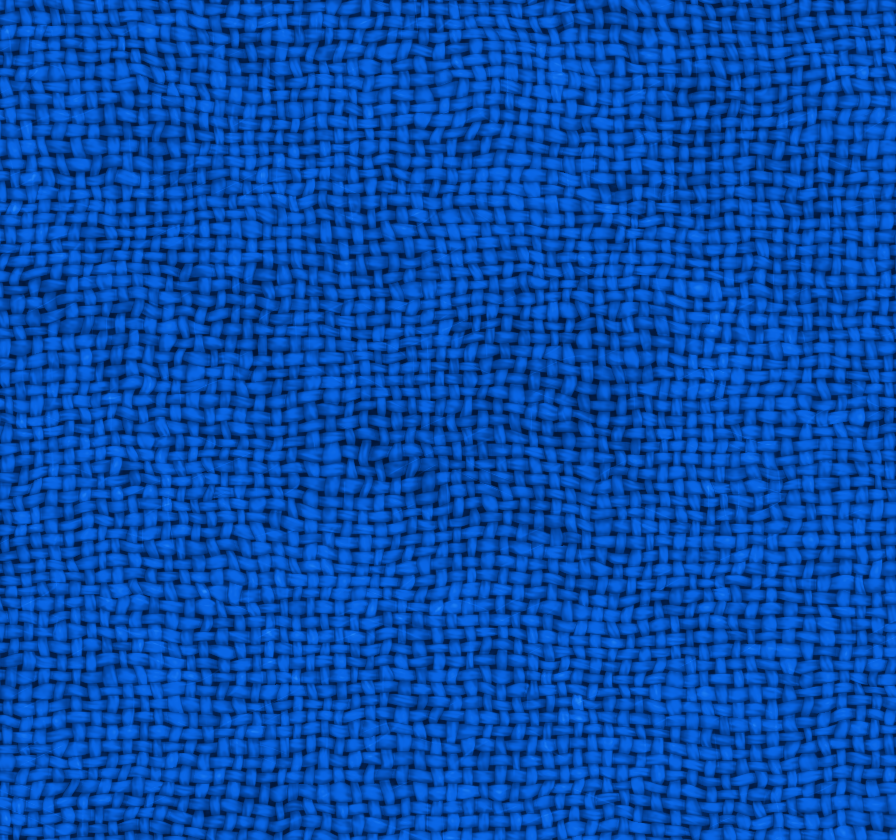
Write a WebGL 1 fragment shader that draws this texture.

```glsl
precision highp float;
// Coarse blue plain-weave cloth with uneven yarns, dark gaps and loose fibres.

uniform vec2 u_resolution;

const float PI = 3.14159265;
const vec2 THREADS = vec2(56.0, 60.0); // warp count across, weft count up
const vec3 GAP_BLUE = vec3(0.005, 0.08, 0.21);
const vec3 MID_BLUE = vec3(0.015, 0.26, 0.61);
const vec3 LIT_BLUE = vec3(0.04, 0.40, 0.90);
const vec3 SHEEN_BLUE = vec3(0.16, 0.54, 0.98);

float hash(vec2 p) {
  return fract(sin(dot(p, vec2(127.1, 311.7))) * 43758.5453);
}

float noise(vec2 p) {
  vec2 i = floor(p);
  vec2 f = fract(p);
  f = f * f * (3.0 - 2.0 * f);
  float low = mix(hash(i), hash(i + vec2(1.0, 0.0)), f.x);
  float high = mix(hash(i + vec2(0.0, 1.0)), hash(i + vec2(1.0, 1.0)), f.x);
  return mix(low, high, f.y);
}

// Uneven hand of the cloth: slow drift plus short wobbles of the yarns.
vec2 distort(vec2 p) {
  vec2 drift = vec2(noise(p * 0.13 + 7.0), noise(p * 0.13 + 41.0)) - 0.5;
  vec2 wobble = vec2(noise(p * 0.7 + 19.0), noise(p * 0.7 + 83.0)) - 0.5;
  return p + 1.1 * drift + 0.45 * wobble;
}

// Yarn height at q = (along, across): 1 on top, 0 underneath.
float yarnHeight(vec2 q, float side) {
  float parity = 1.0 - 2.0 * mod(floor(q.y), 2.0);
  return 0.5 + 0.5 * side * parity * sin(PI * q.x);
}

// Returns tone and coverage of one set of yarns running along q.x.
vec2 yarn(vec2 q, float height, float baseWidth, float seed, float softness) {
  float id = floor(q.y);
  float slub = noise(vec2(q.x * 0.55, id * 3.7 + seed)) - 0.5;
  float halfWidth = baseWidth + 0.09 * height + 0.16 * slub;
  float offset = 0.12 * (noise(vec2(q.x * 0.8 + 31.0, id * 5.3 + seed)) - 0.5);
  float across = fract(q.y) - 0.5 - offset;
  float r = clamp(across / halfWidth, -1.0, 1.0);
  float roundness = sqrt(1.0 - r * r);

  // Twisted fibres lie at a slight slant to the yarn.
  vec2 grain = vec2(q.x * 1.3, across * 6.0 + q.x * 1.1);
  float fibre = noise(grain + vec2(id * 13.0, seed)) - 0.5;
  float dye = hash(vec2(floor(q.x) + seed, id)) - 0.5;
  float tone = mix(0.36, 0.86, height) * (0.42 + 0.58 * roundness);
  tone += 0.24 * fibre + 0.10 * dye + 0.14 * slub + 0.06 * r;
  float cover = 1.0 - smoothstep(halfWidth - softness, halfWidth + softness, abs(across));
  return vec2(tone, cover);
}

float layer(float ground, vec2 thread) {
  return mix(ground, thread.x, thread.y);
}

// Sparse, thin hairs crossing the weave in several directions.
float hairs(vec2 p, float softness) {
  float sum = 0.0;
  for (int i = 0; i < 3; i++) {
    float k = float(i);
    float angle = 0.5 + 1.1 * k;
    vec2 axis = vec2(cos(angle), sin(angle));
    vec2 q = vec2(dot(p, axis), dot(p, vec2(-axis.y, axis.x)));
    float ridge = abs(noise(q * vec2(0.3, 1.1) + 57.0 * k) - 0.5);
    float patchy = smoothstep(0.58, 0.8, noise(p * 0.6 + 23.0 * k));
    sum += patchy * (1.0 - smoothstep(0.0, 0.04 + 0.5 * softness, ridge));
  }
  return sum;
}

vec3 clothColour(float tone) {
  vec3 c = mix(GAP_BLUE, MID_BLUE, smoothstep(-0.05, 0.58, tone));
  c = mix(c, LIT_BLUE, smoothstep(0.48, 0.92, tone));
  return mix(c, SHEEN_BLUE, smoothstep(0.92, 1.25, tone));
}

void main() {
  vec2 cloth = gl_FragCoord.xy / u_resolution * THREADS;
  vec2 pixel = THREADS / u_resolution;
  float softness = max(0.07, 0.7 * max(pixel.x, pixel.y));
  vec2 p = distort(cloth);

  // Interlace horizontal weft and vertical warp.
  float weftHeight = yarnHeight(p, 1.0);
  float warpHeight = yarnHeight(p.yx, -1.0);
  vec2 weft = yarn(p, weftHeight, 0.34, 11.0, softness);
  vec2 warp = yarn(p.yx, warpHeight, 0.28, 67.0, softness);
  float gap = 0.06 + 0.10 * noise(p * 3.0);
  float weftOnTop = layer(layer(gap, warp), weft);
  float warpOnTop = layer(layer(gap, weft), warp);
  float tone = mix(warpOnTop, weftOnTop, smoothstep(-0.25, 0.25, weftHeight - warpHeight));

  // Broad wear, fine fuzz and stray fibres.
  tone += 0.10 * (noise(cloth * 0.11 + 5.0) - 0.5);
  tone += 0.10 * (noise(cloth * 4.0) - 0.5);
  tone += 0.11 * hairs(cloth, softness);
  gl_FragColor = vec4(clothColour(tone), 1.0);
}
```
